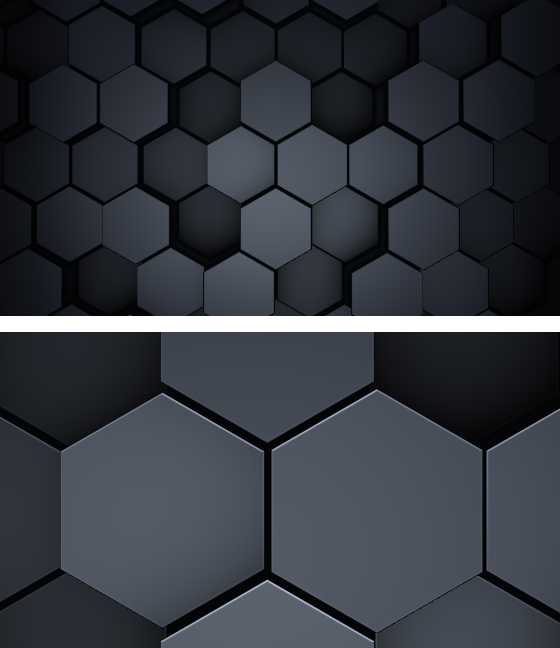
Top: the whole. Bottom: its middle third, enlarged.
A WebGL 1 fragment shader for this background:

```glsl
precision highp float;
// Dark wall of hexagonal pillars at varied heights, seen in perspective.

uniform vec2 u_resolution;

// Lengths are fractions of the canvas height.
const float PITCH = 0.219;              // spacing of pillars along a row
const float ROW_STEP = PITCH * 0.866025;
const vec2 ORIGIN = vec2(0.097, -0.021);
const float GAP = 0.0032;               // half the seam between pillars
const float RIM_WIDTH = 0.0034;
const float LOWEST = -0.065;            // heights, as perspective shift
const float HIGHEST = 0.075;
const float SHADOW_REACH = 0.045;
const float SHADOW_STRENGTH = 0.85;
const vec2 GLOW_CENTER = vec2(-0.03, -0.15);
const vec2 GLOW_FALLOFF = vec2(3.2, 4.0);
const vec3 SEAM_COLOR = vec3(0.012, 0.016, 0.024);
const vec3 WALL_COLOR = vec3(0.045, 0.054, 0.073);
const vec3 DIM_COLOR = vec3(0.080, 0.092, 0.122);
const vec3 LIT_COLOR = vec3(0.350, 0.380, 0.425);
const vec3 RIM_COLOR = vec3(0.60, 0.65, 0.73);

float hash(vec2 p) {
  return fract(sin(dot(p, vec2(127.1, 311.7))) * 43758.5453);
}

// Integer label of the pillar at a lattice center.
vec2 cellId(vec2 center) {
  return floor((center - ORIGIN) / vec2(0.5 * PITCH, ROW_STEP) + 0.5);
}

float pillarLevel(vec2 center) {
  return hash(cellId(center) + 7.0);
}

float pillarHeight(vec2 center) {
  return mix(LOWEST, HIGHEST, pillarLevel(center));
}

// Distance to a hexagon with a vertex pointing up.
float hexDistance(vec2 p, float apothem) {
  p = abs(p);
  return max(p.x, dot(p, vec2(0.5, 0.866025))) - apothem;
}

// Outward normal of the nearest hexagon side.
vec2 hexNormal(vec2 p) {
  vec2 a = abs(p);
  vec2 side = a.x > dot(a, vec2(0.5, 0.866025)) ? vec2(1.0, 0.0) : vec2(0.5, 0.866025);
  return side * vec2(p.x < 0.0 ? -1.0 : 1.0, p.y < 0.0 ? -1.0 : 1.0);
}

// Shade cast on a top by its taller neighbours, strongest from below.
float neighbourShadow(vec2 q, vec2 center, float level) {
  float light = 1.0;
  for (int i = 0; i < 6; i++) {
    float angle = float(i) * 1.0471976;
    vec2 dir = vec2(cos(angle), sin(angle));
    vec2 other = center + PITCH * dir;
    float rise = smoothstep(0.05, 0.65, pillarLevel(other) - level);
    float away = max(hexDistance(q - other, 0.5 * PITCH), 0.0);
    float weight = 0.65 - 0.35 * dir.y;
    light *= 1.0 - SHADOW_STRENGTH * rise * weight * exp(-away / SHADOW_REACH);
  }
  return light;
}

vec3 topColor(vec2 p, vec2 q, vec2 center, float edge) {
  float level = pillarLevel(center);
  vec2 local = q - center;
  vec2 offset = p - GLOW_CENTER;
  float glow = exp(-dot(offset * offset, GLOW_FALLOFF));
  float tone = mix(0.62, 1.0, smoothstep(0.0, 0.55, level));
  tone *= 0.93 + 0.14 * hash(cellId(center) + 31.0) + 0.5 * local.y;
  tone *= 1.0 - 0.5 * smoothstep(0.55, 0.95, abs(p.x));
  vec3 color = mix(DIM_COLOR, LIT_COLOR, glow) * tone;
  color *= neighbourShadow(q, center, level);

  // Bevel glint on sides turned upward and toward the middle.
  vec2 toLight = normalize(vec2(-center.x, 0.32));
  float facing = max(dot(hexNormal(local), toLight), 0.0);
  float fade = smoothstep(-0.10, 0.11, local.y) * (0.3 + 0.7 * level);
  float rim = 1.0 - smoothstep(0.3 * RIM_WIDTH, RIM_WIDTH, -edge);
  float shine = 0.07 + 0.85 * facing * facing * fade;
  return color + RIM_COLOR * rim * shine * (0.35 + 0.65 * glow) * tone;
}

void main() {
  vec2 p = (gl_FragCoord.xy - 0.5 * u_resolution) / u_resolution.y;
  float pixel = 1.0 / u_resolution.y;
  float bestHeight = -1.0;
  float bestEdge = 0.0;
  float nearest = 1.0;
  vec2 bestCenter = vec2(0.0);

  // Find the tallest top covering this point.
  float baseRow = floor((p.y - ORIGIN.y) / ROW_STEP + 0.5);
  for (int j = -1; j <= 1; j++) {
    float row = baseRow + float(j);
    float shift = 0.5 * mod(row, 2.0);
    float column = floor((p.x - ORIGIN.x) / PITCH - shift + 0.5);
    for (int i = -1; i <= 1; i++) {
      vec2 center = ORIGIN + vec2((column + float(i) + shift) * PITCH, row * ROW_STEP);
      float height = pillarHeight(center);
      float edge = hexDistance(p * (1.0 - height) - center, 0.5 * PITCH - GAP);
      nearest = min(nearest, abs(edge));
      if (edge < 0.0 && height > bestHeight) {
        bestHeight = height;
        bestEdge = edge;
        bestCenter = center;
      }
    }
  }

  // Pillar walls fill whatever no top covers.
  vec3 color = mix(SEAM_COLOR, WALL_COLOR, smoothstep(0.002, 0.022, nearest));
  color *= 1.0 - 0.6 * smoothstep(0.3, 0.9, length(p));
  if (bestHeight > -1.0) {
    vec3 top = topColor(p, p * (1.0 - bestHeight), bestCenter, bestEdge);
    color = mix(color, top, smoothstep(0.0, 1.5 * pixel, -bestEdge));
  }
  gl_FragColor = vec4(color, 1.0);
}
```
